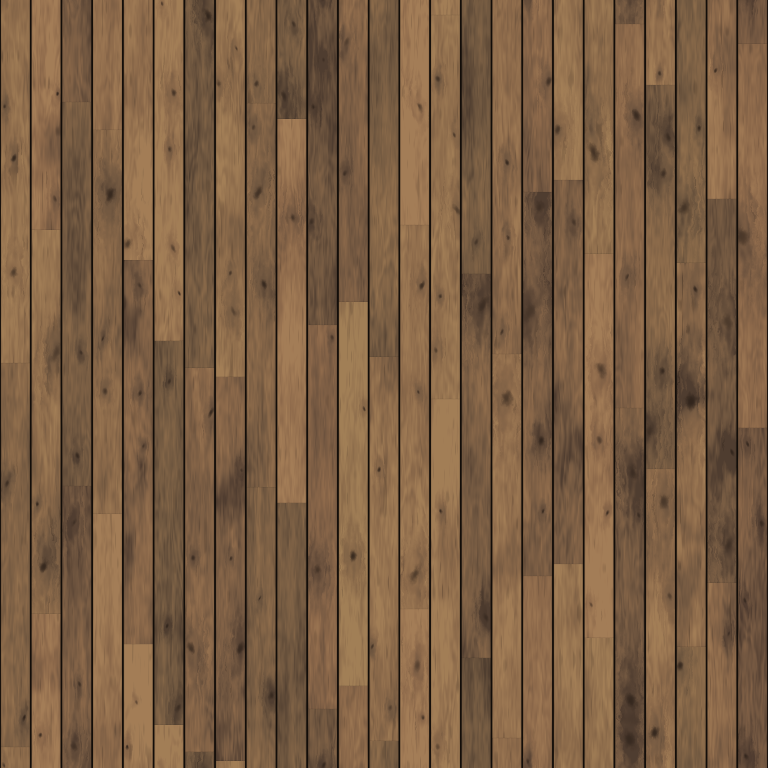
Write a three.js fragment shader that draws this texture.

```glsl
varying vec2 vUv;

const float COLUMNS = 25.0;
const float BOARDS_PER_COLUMN = 2.0;
const float BOARD_ASPECT = COLUMNS / BOARDS_PER_COLUMN;
const int KNOT_CELLS = 5;

const vec3 LIGHT_OAK = vec3(0.635, 0.495, 0.345);
const vec3 MID_OAK = vec3(0.545, 0.415, 0.295);
const vec3 DARK_OAK = vec3(0.44, 0.342, 0.255);
const vec3 DEEP_OAK = vec3(0.31, 0.24, 0.19);
const vec3 KNOT_BROWN = vec3(0.17, 0.125, 0.095);
const vec3 GAP_BLACK = vec3(0.07, 0.05, 0.035);

float hash(vec2 p) {
  return fract(sin(dot(p, vec2(127.1, 311.7))) * 43758.545);
}

float noise(vec2 p) {
  vec2 cell = floor(p);
  vec2 f = fract(p);
  f = f * f * (3.0 - 2.0 * f);
  float low = mix(hash(cell), hash(cell + vec2(1.0, 0.0)), f.x);
  float high = mix(hash(cell + vec2(0.0, 1.0)), hash(cell + 1.0), f.x);
  return mix(low, high, f.y);
}

float fbm(vec2 p) {
  float sum = 0.0;
  float gain = 0.5;
  for (int i = 0; i < 4; i++) {
    sum += gain * noise(p);
    p = p * 2.03 + 17.3;
    gain *= 0.5;
  }
  return sum / 0.9375;
}

// x: sideways push on the grain, y: dark core, z: stained halo
vec3 knots(vec2 q, vec2 id) {
  vec3 result = vec3(0.0);
  float spacing = BOARD_ASPECT / float(KNOT_CELLS);
  for (int i = 0; i < KNOT_CELLS; i++) {
    vec2 key = id * 7.0 + vec2(float(i) * 3.1, 5.7);
    float present = step(0.5, hash(key));
    float size = mix(0.06, 0.24, pow(hash(key + 1.3), 2.0));
    vec2 center = vec2(mix(0.12, 0.88, hash(key + 2.7)),
                       (float(i) + mix(0.15, 0.85, hash(key + 4.1))) * spacing);
    vec2 d = q - center;
    d.y += d.x * (hash(key + 6.2) - 0.5) * 2.0;
    float ragged = 0.4 + 1.1 * fbm(q * vec2(8.0, 5.0) + key);
    float r = length(d * vec2(1.0, 0.7)) / (size * ragged);
    float reach = length(d * vec2(1.0, 0.4)) / (size * 2.4 * ragged);
    float halo = exp(-reach * reach);
    float depth = mix(0.45, 0.95, hash(key + 7.9));
    result.x -= present * halo * d.x * 0.75;
    result.y = max(result.y, present * depth * (1.0 - smoothstep(0.1, 1.2, r)));
    result.z = max(result.z, present * halo);
  }
  return result;
}

vec3 oakRamp(float tone) {
  float t = clamp(tone, 0.0, 1.0) * 3.0;
  vec3 color = mix(DEEP_OAK, DARK_OAK, clamp(t, 0.0, 1.0));
  color = mix(color, MID_OAK, clamp(t - 1.0, 0.0, 1.0));
  return mix(color, LIGHT_OAK, clamp(t - 2.0, 0.0, 1.0));
}

// q is measured in board widths from the board's lower left corner
vec3 boardColor(vec2 q, vec2 id) {
  vec2 seed = 40.0 * vec2(hash(id + 3.3), hash(id + 8.9));
  vec3 knot = knots(q, id);
  vec2 g = vec2(q.x + knot.x, q.y) + seed;

  // Long streaks, fine pores and arched growth rings
  float streaks = fbm(g * vec2(5.0, 0.45)) - 0.5;
  float pores = noise(g * vec2(24.0, 3.0)) - 0.5;
  float contour = fbm(g * vec2(1.3, 0.22)) * 60.0;
  float rings = sin(contour) * noise(g * vec2(1.5, 0.4) + 9.0);

  // Slow drift along the board and dark smudges
  float cloud = fbm(g * vec2(0.9, 0.4) + 21.0);
  float drift = noise(vec2(q.y * 0.28, 3.0) + seed) - 0.5;
  float stained = mix(0.12, 0.45, smoothstep(0.45, 1.0, hash(id + 12.4)));
  float stain = smoothstep(0.48, 0.82, cloud) * stained;

  float tone = mix(0.3, 0.98, hash(id + 1.7));
  tone += streaks * 0.52 + pores * 0.2 + rings * 0.1;
  tone += drift * 0.32 + (0.5 - cloud) * 0.25 - stain - knot.z * 0.34;

  vec3 tint = mix(vec3(1.01, 0.985, 0.985), vec3(0.995, 1.005, 0.98), hash(id + 5.1));
  vec3 color = oakRamp(tone) * tint;
  float crack = smoothstep(0.78, 0.95, noise(g * vec2(14.0, 1.3) + 31.0));
  color = mix(color, KNOT_BROWN, crack * (0.14 + 0.5 * stain));
  return mix(color, KNOT_BROWN, knot.y * 0.9);
}

void main() {
  // Staggered board layout
  float x = vUv.x * COLUMNS;
  float column = floor(x);
  float y = vUv.y * BOARDS_PER_COLUMN + hash(vec2(column, 4.6));
  vec2 id = vec2(column, mod(floor(y), BOARDS_PER_COLUMN));
  vec2 local = vec2(fract(x), fract(y));
  vec3 color = boardColor(local * vec2(1.0, BOARD_ASPECT), id);

  // Butt joints and dark gaps, with distances in canvas units
  vec2 edge = min(local, 1.0 - local) / vec2(COLUMNS, BOARDS_PER_COLUMN);
  color *= mix(0.93, 1.0, smoothstep(0.0, 0.0012, edge.y));
  color *= mix(0.85, 1.0, smoothstep(0.0008, 0.003, edge.x));
  color = mix(GAP_BLACK, color, smoothstep(0.0004, 0.0018, edge.x));
  gl_FragColor = vec4(color, 1.0);
}
```
